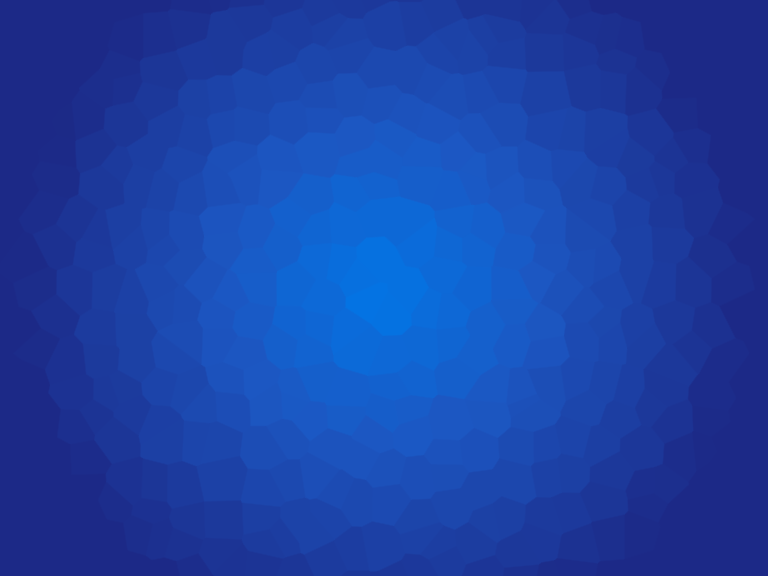
This background is drawn by a Shadertoy shader. Its source:

```glsl
vec2 hash2(vec2 cell) {
    vec2 q = vec2(dot(cell, vec2(127.1, 311.7)), dot(cell, vec2(269.5, 183.3)));
    return fract(sin(q) * 43758.545);
}

// Radial blue ramp: bright core, mid blue, navy rim
vec3 glowColor(float radius) {
    vec3 core = vec3(0.005, 0.465, 0.905);
    vec3 middle = vec3(0.11, 0.34, 0.76);
    vec3 rim = vec3(0.108, 0.162, 0.53);
    vec3 inner = mix(core, middle, clamp(radius / 0.27, 0.0, 1.0));
    return mix(inner, rim, clamp((radius - 0.27) / 0.36, 0.0, 1.0));
}

// One flat tone per facet, with a slight variation
vec3 facetColor(vec2 site, vec2 cell, float density) {
    float variation = (hash2(cell + 31.0).x - 0.5) * 0.018;
    return glowColor(max(length(site) / density + variation, 0.0));
}

void mainImage(out vec4 fragColor, in vec2 fragCoord) {
    float density = 18.0;
    vec2 p = (fragCoord - iResolution.xy * vec2(0.5, 0.503)) / iResolution.y * density;
    vec2 base = floor(p + 0.5);

    // Two nearest sites of the jittered grid
    float nearest = 1e3, second = 1e3;
    vec2 siteA = vec2(0.0), siteB = vec2(0.0), cellA = vec2(0.0), cellB = vec2(0.0);
    for (int y = -2; y <= 2; y++) {
        for (int x = -2; x <= 2; x++) {
            vec2 cell = base + vec2(x, y);
            vec2 site = cell + (hash2(cell) - 0.5) * 0.9;
            float d = distance(p, site);
            if (d < nearest) {
                second = nearest;
                siteB = siteA;
                cellB = cellA;
                nearest = d;
                siteA = site;
                cellA = cell;
            } else if (d < second) {
                second = d;
                siteB = site;
                cellB = cell;
            }
        }
    }

    // Smooth blend across the border of neighbouring facets
    float border = dot(0.5 * (siteA + siteB) - p, normalize(siteB - siteA));
    float pixel = density / iResolution.y;
    float own = 0.5 + 0.5 * smoothstep(0.0, 0.8 * pixel, border);
    vec3 color = mix(facetColor(siteB, cellB, density), facetColor(siteA, cellA, density), own);
    fragColor = vec4(color, 1.0);
}
```
